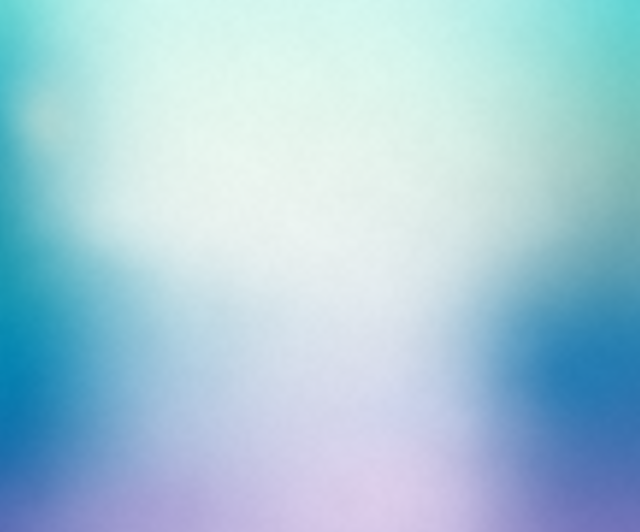
A Shadertoy shader for this background:

```glsl
#define WARP_AMOUNT 0.055
#define WARP_SCALE 4.5
#define MOTTLE_AMOUNT 0.022
#define GRAIN_AMOUNT 0.012
#define GRAIN_SCALE 90.0
#define LEFT_WIDTH_LOW 0.23
#define LEFT_WIDTH_HIGH 0.125
#define RIGHT_WIDTH_LOW 0.255
#define RIGHT_WIDTH_HIGH 0.20
#define RAMP_SHARPNESS 1.5

const int STOPS = 7;

// Ramps run from the bottom edge to the top edge
const vec3 CENTRE_RAMP[STOPS] = vec3[STOPS](
    vec3(0.83, 0.76, 0.90), vec3(0.86, 0.84, 0.93), vec3(0.88, 0.89, 0.93),
    vec3(0.91, 0.94, 0.94), vec3(0.93, 0.965, 0.94), vec3(0.89, 0.97, 0.93),
    vec3(0.83, 0.97, 0.94));
const vec3 LEFT_RAMP[STOPS] = vec3[STOPS](
    vec3(0.42, 0.43, 0.72), vec3(0.05, 0.41, 0.65), vec3(0.00, 0.53, 0.71),
    vec3(0.10, 0.60, 0.68), vec3(0.24, 0.65, 0.72), vec3(0.20, 0.70, 0.77),
    vec3(0.42, 0.86, 0.83));
const vec3 RIGHT_RAMP[STOPS] = vec3[STOPS](
    vec3(0.50, 0.46, 0.74), vec3(0.25, 0.43, 0.68), vec3(0.08, 0.48, 0.69),
    vec3(0.40, 0.64, 0.70), vec3(0.53, 0.72, 0.69), vec3(0.46, 0.80, 0.77),
    vec3(0.36, 0.84, 0.84));

const vec3 BEIGE_MIST = vec3(0.74, 0.86, 0.83);
const vec3 LILAC = vec3(0.89, 0.82, 0.92);
const vec3 VIOLET = vec3(0.62, 0.57, 0.81);
const vec3 DEEP_BLUE = vec3(0.10, 0.47, 0.70);
const vec3 PALE_BLUE = vec3(0.76, 0.82, 0.93);

float hash(vec2 p) {
    vec3 q = fract(vec3(p.xyx) * 0.1031);
    q += dot(q, q.yzx + 33.33);
    return fract((q.x + q.y) * q.z);
}

float noise(vec2 p) {
    vec2 cell = floor(p), f = fract(p);
    f = f * f * (3.0 - 2.0 * f);
    float low = mix(hash(cell), hash(cell + vec2(1, 0)), f.x);
    float high = mix(hash(cell + vec2(0, 1)), hash(cell + vec2(1, 1)), f.x);
    return mix(low, high, f.y);
}

// Layered noise centred on zero
float fbm(vec2 p) {
    float sum = 0.0, amplitude = 0.5;
    for (int i = 0; i < 5; i++) {
        sum += amplitude * (noise(p) - 0.5);
        p = mat2(0.8, 0.6, -0.6, 0.8) * p * 2.03 + 17.3;
        amplitude *= 0.5;
    }
    return sum;
}

// Smooth blend of evenly spaced colour stops
vec3 ramp(vec3 stops[STOPS], float height) {
    vec3 sum = vec3(0.0);
    float total = 0.0;
    for (int i = 0; i < STOPS; i++) {
        float offset = height * float(STOPS - 1) - float(i);
        float weight = exp(-RAMP_SHARPNESS * offset * offset);
        sum += weight * stops[i];
        total += weight;
    }
    return sum / total;
}

float glow(vec2 p, vec2 centre, vec2 radius) {
    vec2 d = (p - centre) / radius;
    return exp(-dot(d, d));
}

float edgeFade(float d, float width, float power) {
    return exp(-pow(max(d, 0.0) / width, power));
}

void mainImage(out vec4 fragColor, in vec2 fragCoord) {
    vec2 uv = fragCoord / iResolution.xy;
    vec2 p = uv * vec2(iResolution.x / iResolution.y, 1.0);

    // Cloudy distortion of the gradient space
    vec2 warp = vec2(fbm(p * WARP_SCALE + 3.7), fbm(p * WARP_SCALE + 41.2));
    vec2 q = uv + WARP_AMOUNT * warp;

    // Pale centre framed by coloured sides
    float upper = smoothstep(0.38, 0.62, q.y);
    float left = edgeFade(q.x, mix(LEFT_WIDTH_LOW, LEFT_WIDTH_HIGH, upper), 1.5);
    float right = edgeFade(1.0 - q.x, mix(RIGHT_WIDTH_LOW, RIGHT_WIDTH_HIGH, upper),
                           mix(2.8, 1.5, upper));
    vec3 color = ramp(CENTRE_RAMP, q.y);
    color = mix(color, ramp(LEFT_RAMP, q.y), left);
    color = mix(color, ramp(RIGHT_RAMP, q.y), right);

    // Local mists and glows
    color = mix(color, BEIGE_MIST, 0.65 * glow(q, vec2(0.085, 0.77), vec2(0.055, 0.08)));
    color = mix(color, LILAC, 0.5 * glow(q, vec2(0.60, 0.07), vec2(0.12, 0.10)));
    color = mix(color, VIOLET, 0.4 * glow(q, vec2(0.24, 0.03), vec2(0.12, 0.08)));
    color = mix(color, DEEP_BLUE, 0.45 * glow(q, vec2(0.91, 0.30), vec2(0.07, 0.08)));
    color = mix(color, PALE_BLUE, 0.35 * glow(q, vec2(0.63, 0.22), vec2(0.09, 0.07)));

    // Soft mottling and paper grain
    color += MOTTLE_AMOUNT * fbm(p * 14.0);
    color += GRAIN_AMOUNT * (noise(p * GRAIN_SCALE) - 0.5);
    fragColor = vec4(clamp(color, 0.0, 1.0), 1.0);
}
```
